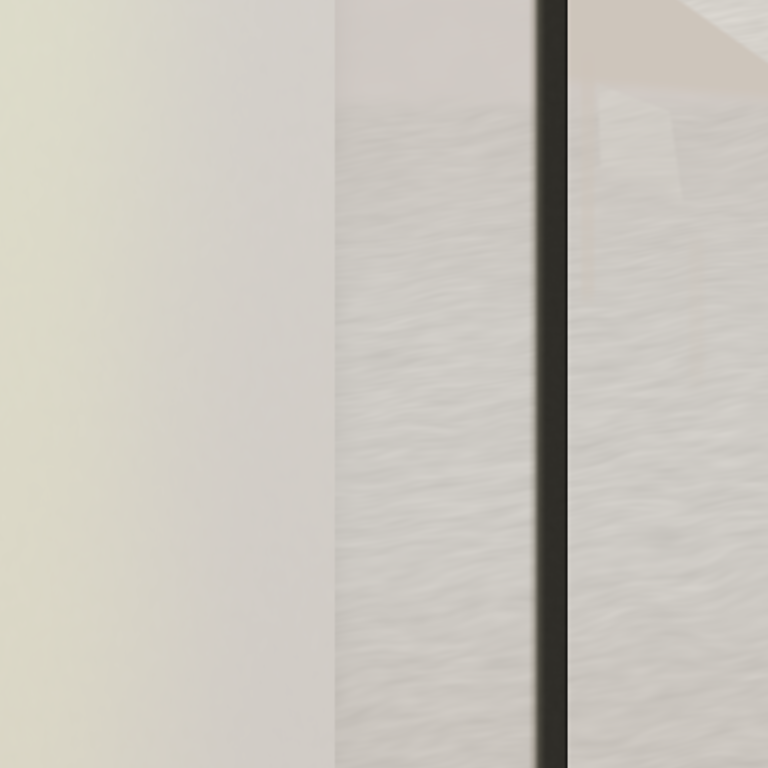
Reproduce this texture procedurally as a WebGL 1 fragment shader.

```glsl
precision highp float;
// Pale wall beside a glossy wood-grained panel, split by a dark vertical gap.
uniform vec2 u_resolution;

const float PANEL_X = 0.436;
const float GAP_LEFT = 0.698;
const float GAP_RIGHT = 0.739;

vec2 hashGradient(vec2 cell) {
  vec2 h = vec2(dot(cell, vec2(127.1, 311.7)), dot(cell, vec2(269.5, 183.3)));
  return fract(sin(h) * 43758.5) * 2.0 - 1.0;
}

float gradientNoise(vec2 p) {
  vec2 i = floor(p);
  vec2 f = p - i;
  vec2 u = f * f * f * (f * (f * 6.0 - 15.0) + 10.0);
  float a = dot(hashGradient(i), f);
  float b = dot(hashGradient(i + vec2(1.0, 0.0)), f - vec2(1.0, 0.0));
  float c = dot(hashGradient(i + vec2(0.0, 1.0)), f - vec2(0.0, 1.0));
  float d = dot(hashGradient(i + 1.0), f - 1.0);
  return mix(mix(a, b, u.x), mix(c, d, u.x), u.y);
}

float fbm(vec2 p) {
  float sum = 0.0;
  float amp = 0.6;
  for (int k = 0; k < 3; k++) {
    sum += amp * gradientNoise(p);
    p = p * 2.03 + 7.3;
    amp *= 0.5;
  }
  return sum;
}

// 1 on the left of the directed line a -> b, with a soft edge.
float leftOf(vec2 p, vec2 a, vec2 b, float soft) {
  vec2 d = normalize(b - a);
  vec2 q = p - a;
  return smoothstep(-soft, soft, d.x * q.y - d.y * q.x);
}

float band(float v, float lo, float hi, float soft) {
  return smoothstep(lo - soft, lo + soft, v) * (1.0 - smoothstep(hi - soft, hi + soft, v));
}

// Wavy ripples, rising to the right and wider toward the bottom.
float woodGrain(vec2 p) {
  float warp = gradientNoise(p * vec2(7.0, 9.0) + 3.0);
  float rise = p.y - 0.17 * p.x + 0.022 * warp;
  float stretch = mix(1.0, 1.3, smoothstep(0.1, 0.8, p.y));
  float broad = gradientNoise(vec2(p.x * 11.0, rise * 52.0 * stretch));
  float fine = gradientNoise(vec2(p.x * 27.0 + 5.0, rise * 115.0 * stretch));
  return broad * 0.65 + fine * 0.5;
}

vec3 wallColor(vec2 p) {
  vec3 cream = mix(vec3(0.855, 0.84, 0.775), vec3(0.865, 0.86, 0.79), p.y);
  vec3 gray = mix(vec3(0.818, 0.798, 0.775), vec3(0.828, 0.812, 0.79), p.y);
  float drift = 0.03 * fbm(p * vec2(5.0, 3.0));
  vec3 col = mix(cream, gray, smoothstep(0.0, 0.37, p.x + drift));
  return col + 0.008 * fbm(p * vec2(60.0, 38.0));
}

vec3 panelColor(vec2 p) {
  vec3 col = mix(vec3(0.79, 0.77, 0.745), vec3(0.805, 0.792, 0.77), smoothstep(0.0, 0.35, p.y));
  col = mix(col, vec3(0.795, 0.776, 0.753), smoothstep(0.55, 0.85, p.y));
  float haze = smoothstep(0.845, 0.885, p.y + 0.01 * gradientNoise(p * 25.0));
  col = mix(col, vec3(0.815, 0.79, 0.77), haze);
  float strength = 0.055 * (1.0 - 0.92 * haze) * mix(1.0, 0.75, smoothstep(0.4, 0.8, p.y));
  col += strength * woodGrain(p) + 0.012 * fbm(p * 13.0);
  // Shade next to the wall
  return col - 0.022 * exp(-max(p.x - PANEL_X, 0.0) * 55.0);
}

// Warm and pale reflections on the right-hand panel.
vec3 addReflections(vec3 col, vec2 p) {
  float grain = woodGrain(p * 1.1 + 2.0);
  vec3 beige = vec3(0.803, 0.768, 0.728);
  float above = leftOf(p, vec2(0.74, 0.895), vec2(1.0, 0.872), 0.012);
  float corner = leftOf(p, vec2(1.0, 0.918), vec2(0.87, 1.01), 0.004);
  col = mix(col, beige, above * 0.85);
  vec3 pale = vec3(0.835, 0.82, 0.795) + 0.07 * grain;
  col = mix(col, pale, above * (1.0 - corner));

  float pane = leftOf(p, vec2(0.885, 0.85), vec2(0.775, 0.892), 0.004)
    * leftOf(p, vec2(0.778, 0.89), vec2(0.782, 0.78), 0.004)
    * leftOf(p, vec2(0.782, 0.785), vec2(0.888, 0.738), 0.014)
    * leftOf(p, vec2(0.889, 0.738), vec2(0.872, 0.855), 0.004);
  col = mix(col, vec3(0.822, 0.806, 0.78) + 0.045 * grain, pane * 0.75);

  float nearStreak = band(p.x, 0.757, 0.774, 0.004) * band(p.y, 0.61, 0.93, 0.015);
  float farStreak = band(p.x, 0.897, 0.917, 0.006) * band(p.y, 0.5, 0.69, 0.02);
  col = mix(col, beige, 0.5 * nearStreak + 0.28 * farStreak);
  return col;
}

vec3 gapColor(vec2 p) {
  float across = (p.x - GAP_LEFT) / (GAP_RIGHT - GAP_LEFT);
  vec3 col = mix(vec3(0.31, 0.3, 0.26), vec3(0.185, 0.178, 0.158), smoothstep(0.0, 0.35, across));
  col = mix(col, vec3(0.09, 0.085, 0.075), smoothstep(0.87, 0.98, across));
  return col + 0.015 * fbm(p * 85.0);
}

void main() {
  vec2 p = gl_FragCoord.xy / u_resolution;
  float pixel = 1.0 / u_resolution.x;
  vec3 panel = panelColor(p);
  panel = mix(panel, addReflections(panel, p), step(GAP_RIGHT - 0.01, p.x));
  // Soft shadow before the gap, thin lit rim after it
  panel -= vec3(0.09, 0.095, 0.11) * band(p.x, 0.691, 0.71, 0.004);
  panel += 0.025 * band(p.x, GAP_RIGHT, 0.743, 0.002);

  vec3 col = mix(wallColor(p), panel, smoothstep(-0.002, 0.002, p.x - PANEL_X));
  float gap = smoothstep(GAP_LEFT - 0.005, GAP_LEFT + 0.005, p.x)
    * (1.0 - smoothstep(GAP_RIGHT - pixel, GAP_RIGHT + pixel, p.x));
  gl_FragColor = vec4(mix(col, gapColor(p), gap), 1.0);
}
```
